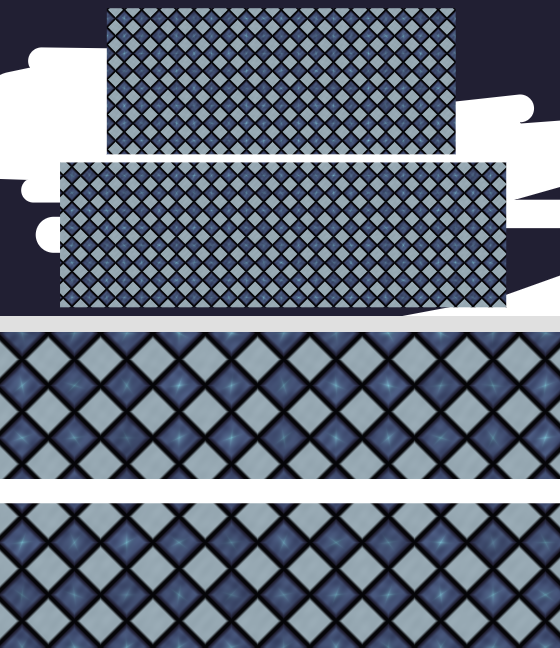
Top, the full canvas; bottom, a detail of the centre.
Reproduce this pattern procedurally as a Shadertoy shader.

```glsl
// Two panels of a diamond lattice, pale tiles alternating with mottled blue ones
// between soft black lines, over broad white brush strokes on a dark ground.
// Tiles come from a folded L1 distance; strokes are a union of capsules.

#define PERIOD 5.52                     // lattice step, in percent of canvas height
#define LATTICE_ORIGIN vec2(33.8, 55.5) // centre of one blue tile
#define LINE_CORE 0.05                  // half width of the pure black line
#define LINE_FADE 0.24                  // where a tile reaches its full colour
#define MOTTLE 0.035                    // strength of the cloudy variation
#define GLINT 0.20                      // strength of the streaks in blue tiles
#define GROUND vec3(0.13, 0.12, 0.20)
#define PALE vec3(0.59, 0.66, 0.70)
#define BLUE vec3(0.25, 0.30, 0.44)
#define BLACK vec3(0.02, 0.02, 0.03)

float hash(vec2 cell) {
    return fract(sin(dot(cell, vec2(41.3, 289.1))) * 4375.5);
}

float box(vec2 p, vec2 lo, vec2 hi) {
    vec2 d = abs(p - 0.5 * (lo + hi)) - 0.5 * (hi - lo);
    return max(d.x, d.y);
}

float stroke(vec2 p, vec2 a, vec2 b, float radius) {
    vec2 along = b - a;
    float t = clamp(dot(p - a, along) / dot(along, along), 0.0, 1.0);
    return length(p - a - along * t) - radius;
}

float coverage(float d, float pixel) {
    return clamp(0.5 - d / pixel, 0.0, 1.0);
}

// Brush work left of the panels
float leftStrokes(vec2 p) {
    float d = stroke(p, vec2(13.2, 80.7), vec2(36, 80.4), 4.3);
    d = min(d, stroke(p, vec2(4.2, 68.3), vec2(36, 75), 9.0));
    d = min(d, stroke(p, vec2(0, 60), vec2(40, 60), 10.0));
    d = min(d, stroke(p, vec2(-1, 49.4), vec2(40, 48), 6.0));
    d = min(d, stroke(p, vec2(10.6, 39.8), vec2(25, 39.8), 3.9));
    return min(d, stroke(p, vec2(17, 25.7), vec2(25, 25.7), 5.7));
}

// Brush work right of the panels and in the lower corner
float rightStrokes(vec2 p) {
    float d = stroke(p, vec2(140, 63), vec2(164.6, 65.7), 4.4);
    d = min(d, stroke(p, vec2(140, 56.5), vec2(157, 56.5), 9.0));
    d = min(d, stroke(p, vec2(150, 51.8), vec2(185, 54.4), 8.0));
    d = min(d, stroke(p, vec2(155, 41.8), vec2(185, 50.3), 7.0));
    d = min(d, stroke(p, vec2(155, 32.3), vec2(185, 32.3), 4.5));
    d = min(d, stroke(p, vec2(129.5, -11.8), vec2(164.2, -5.3), 12.0));
    return min(d, stroke(p, vec2(164.2, -4.6), vec2(200, 8.2), 12.0));
}

float clouds(vec2 p) {
    return sin(p.x * 1.7 + 2.0 * sin(p.y * 1.1)) * sin(p.y * 2.1 + 1.5 * sin(p.x * 0.9))
         + 0.5 * sin(p.x * 4.3 - p.y * 3.1);
}

vec3 blueTile(vec2 local, vec2 cell, float inset, float cloud) {
    float seed = hash(cell);
    vec3 color = BLUE * (0.94 + 0.12 * seed) + MOTTLE * cloud * vec3(0.7, 0.9, 1.0);
    color = mix(GROUND * 0.9, color, smoothstep(0.10, 0.36, inset));

    // Two crossing streaks, turned differently in each tile
    float angle = 6.28 * hash(cell + 17.0);
    for (int i = 0; i < 2; i++) {
        vec2 u = mat2(cos(angle), -sin(angle), sin(angle), cos(angle)) * local;
        float streak = exp(-abs(u.x) * 24.0 - u.y * u.y * 45.0);
        color += GLINT * streak * (0.4 + 0.6 * seed) * vec3(0.5, 1.0, 0.8);
        angle += 1.1;
    }
    return mix(BLACK, color, smoothstep(LINE_CORE, 0.15, inset));
}

vec3 paleTile(float inset, float cloud) {
    vec3 color = PALE + 0.3 * MOTTLE * cloud;
    return mix(BLACK, color, smoothstep(LINE_CORE, LINE_FADE, inset));
}

vec3 lattice(vec2 p, float pixel) {
    vec2 grid = (p - LATTICE_ORIGIN) / PERIOD;
    vec2 cell = floor(grid + 0.5);
    vec2 local = grid - cell;
    float diamond = abs(local.x) + abs(local.y);
    float inset = 2.0 * abs(diamond - 0.5); // 0 on a line, 1 at a tile centre
    float cloud = clouds(p);
    float isPale = coverage((0.5 - diamond) * PERIOD * 0.707, pixel);
    return mix(blueTile(local, cell, inset, cloud), paleTile(inset, cloud), isPale);
}

void mainImage(out vec4 fragColor, in vec2 fragCoord) {
    vec2 p = 100.0 * fragCoord / iResolution.y;
    float pixel = 100.0 / iResolution.y;

    // White strokes, with the strip that shows between the panels
    float white = min(leftStrokes(p), rightStrokes(p));
    white = min(white, box(p, vec2(19, 48), vec2(160.2, 52)));
    vec3 color = mix(GROUND, vec3(1), coverage(white, pixel));

    // Both panels share one lattice
    float panels = min(box(p, vec2(33.8, 51.16), vec2(144.2, 97.4)),
                       box(p, vec2(19, 2.75), vec2(160.2, 48.6)));
    color = mix(color, lattice(p, pixel), coverage(panels, pixel));

    fragColor = vec4(color, 1.0);
}
```
